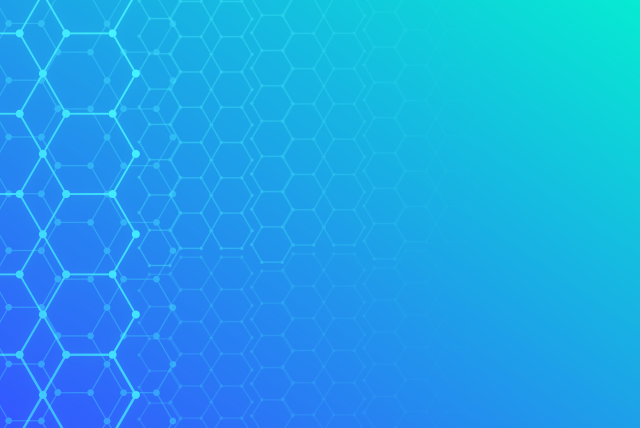
Give the GLSL for this background, as a Shadertoy shader.

```glsl
// Diagonal blue-to-aqua gradient under three sizes of glowing hexagon mesh.
// Each mesh is a set of vertical hexagon columns, repeated by folding space;
// the large mesh is bright on the left, the small one fades to the right.

float segmentDistance(vec2 p, vec2 a, vec2 b) {
    vec2 ab = b - a;
    return length(p - a - ab * clamp(dot(p - a, ab) / dot(ab, ab), 0.0, 1.0));
}

// Stack of flat-topped hexagons (side, height) on rows first..last below center.
// Returns the distances to the nearest outline and to the nearest vertex.
vec2 hexColumn(vec2 p, vec2 center, float side, float height, float first, float last) {
    vec2 q = p - center;
    q.y -= height * clamp(round(q.y / height), first, last);
    q = abs(q);
    vec2 corner = 0.5 * vec2(side, height), tip = vec2(side, 0.0);
    float flatEdge = length(vec2(max(q.x - corner.x, 0.0), q.y - corner.y));
    float outline = min(flatEdge, segmentDistance(q, corner, tip));
    return vec2(outline, min(length(q - corner), length(q - tip)));
}

// Antialiased coverage of a shape of the given radius.
float cover(float d, float radius, float pixel) {
    return clamp((radius - d) / pixel + 0.5, 0.0, 1.0);
}

void mainImage(out vec4 fragColor, in vec2 fragCoord) {
    // The canvas is 512 units tall, with y running downward.
    float pixel = 512.0 / iResolution.y;
    vec2 uv = fragCoord / iResolution.xy;
    vec2 p = vec2(fragCoord.x, iResolution.y - fragCoord.y) * pixel;

    // Background gradient
    float diagonal = 0.5 * (uv.x + uv.y);
    vec3 color = mix(vec3(0.205, 0.335, 1.0), vec3(0.025, 0.92, 0.825), diagonal);
    vec3 glow = vec3(0.27, 0.95, 1.0);

    // Small mesh: groups of three columns, with a squatter, dimmer lower half
    vec2 upper = vec2(1e3), lower = vec2(1e3);
    for (int i = 0; i < 9; i++) {
        float group = float(i / 3);
        int slot = i % 3;
        float offset = slot == 0 ? 0.0 : slot == 1 ? 37.5 : 86.0;
        float drop = (slot == 0 ? 20.5 : 0.0) - 4.0 * group;
        float x = 191.0 + 134.5 * group + offset;
        upper = min(upper, hexColumn(p, vec2(x, 276.0 + drop), 24.4, 42.2, -8.0, 0.0));
        lower = min(lower, hexColumn(p, vec2(x, 327.0 + drop), 24.4, 38.5, 0.0, 6.0));
    }
    float fade = 1.0 - smoothstep(220.0, 620.0, p.x);
    float soft = max(pixel, 1.6);
    float upperInk = max(0.40 * cover(upper.x, 0.75, soft), 0.46 * cover(upper.y, 2.0, soft));
    float lowerInk = max(0.19 * cover(lower.x, 0.75, soft), 0.27 * cover(lower.y, 2.0, soft));
    color = mix(color, glow, fade * max(upperInk, lowerInk));

    // Medium mesh: one staggered column, then two that touch at their tips
    vec2 medium = hexColumn(p, vec2(30.0, 62.0), 39.3, 67.9, -2.0, 8.0);
    for (float i = 0.0; i < 2.0; i++)
        medium = min(medium, hexColumn(p, vec2(88.7 + 78.8 * i, 96.3), 39.3, 67.9, -2.0, 8.0));
    float mediumInk = max(0.36 * cover(medium.x, 0.75, pixel), 0.48 * cover(medium.y, 4.0, pixel));
    color = mix(color, vec3(0.25, 0.87, 1.0), mediumInk);

    // Large mesh: two bright columns touching at their tips, with a faint halo
    vec2 large = vec2(1e3);
    for (float i = 0.0; i < 2.0; i++)
        large = min(large, hexColumn(p, vec2(-4.3 + 111.2 * i, 88.0), 55.6, 96.1, -2.0, 6.0));
    float strength = mix(0.7, 0.92, uv.y) + 0.12 * smoothstep(60.0, 160.0, p.x);
    float lineRadius = mix(1.5, 1.15, smoothstep(0.1, 0.3, uv.y));
    float largeInk = max(0.9 * cover(large.x, lineRadius, pixel), cover(large.y, 4.8, pixel));
    largeInk = max(largeInk, 0.08 * exp(-large.x / 5.0));
    color = mix(color, glow, min(strength, 1.0) * largeInk);

    fragColor = vec4(color, 1.0);
}
```
